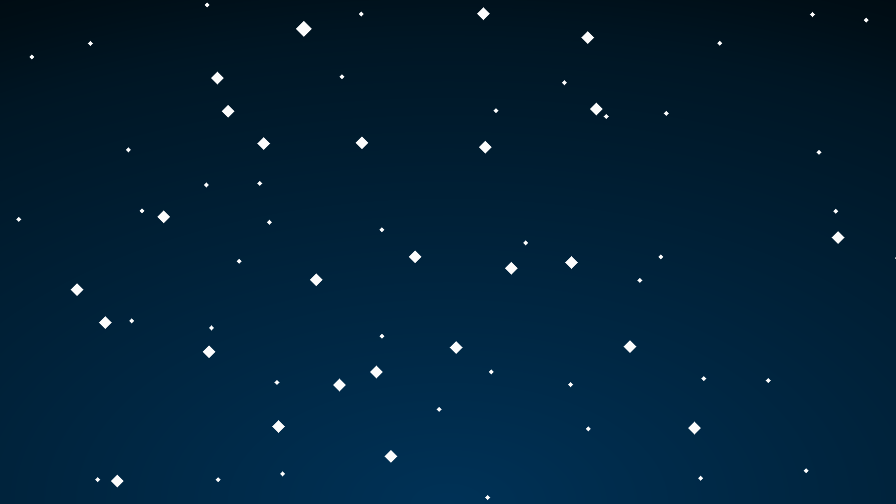
Give the GLSL for this background, as a WebGL 1 fragment shader.

```glsl
precision highp float;

uniform vec2 u_resolution;

const vec3 HORIZON = vec3(0.0, 0.195, 0.340);
const vec3 ZENITH = vec3(0.0, 0.077, 0.125);
const vec3 STAR = vec3(0.99);

// Sine-free hash: three values in 0..1 per cell
vec3 hash3(vec2 cell, float seed) {
  vec3 q = fract(vec3(cell.xyx + seed) * vec3(0.1031, 0.1030, 0.0973));
  q += dot(q, q.yxz + 33.33);
  return fract((q.xxy + q.yzz) * q.zyx);
}

// Wide glow rising from the middle of the lower edge
vec3 nightSky(vec2 p) {
  float d = length(vec2(0.55 * p.x, p.y));
  vec3 sky = mix(HORIZON, ZENITH, min(d, 1.15));
  return sky * (1.0 - 0.25 * smoothstep(0.9, 1.13, d));
}

// Coverage of a square standing on its corner
float diamond(vec2 p, float radius, float pixel) {
  float d = (abs(p.x) + abs(p.y) - radius) * 0.7071;
  return 1.0 - smoothstep(-0.5 * pixel, 0.5 * pixel, d);
}

// One jittered star per cell; density differs between middle and sides
float starLayer(vec2 p, float size, float radius, float middleDensity,
                float sideDensity, float seed, float pixel) {
  vec2 cell = floor(p / size);
  vec3 rnd = hash3(cell, seed);
  float margin = 1.2 * radius / size;
  vec2 center = (cell + mix(vec2(margin), vec2(1.0 - margin), rnd.xy)) * size;
  float side = smoothstep(0.32, 0.42, abs((cell.x + 0.5) * size));
  float density = mix(middleDensity, sideDensity, side);
  float present = step(rnd.z, density);
  float grown = radius * (1.0 + 0.25 * step(rnd.z, 0.04));
  return present * diamond(p - center, grown, pixel);
}

void main() {
  float pixel = 1.0 / u_resolution.y;
  vec2 p = (gl_FragCoord.xy - vec2(0.5 * u_resolution.x, 0.0)) * pixel;

  // Large stars gather in the middle, small ones spread evenly
  float large = starLayer(p, 0.2, 0.0127, 0.85, 0.42, 17.0, pixel);
  float small = starLayer(p, 0.2, 0.0050, 0.95, 0.95, 59.0, pixel);

  vec3 color = mix(nightSky(p), STAR, max(large, small));
  gl_FragColor = vec4(color, 1.0);
}
```
